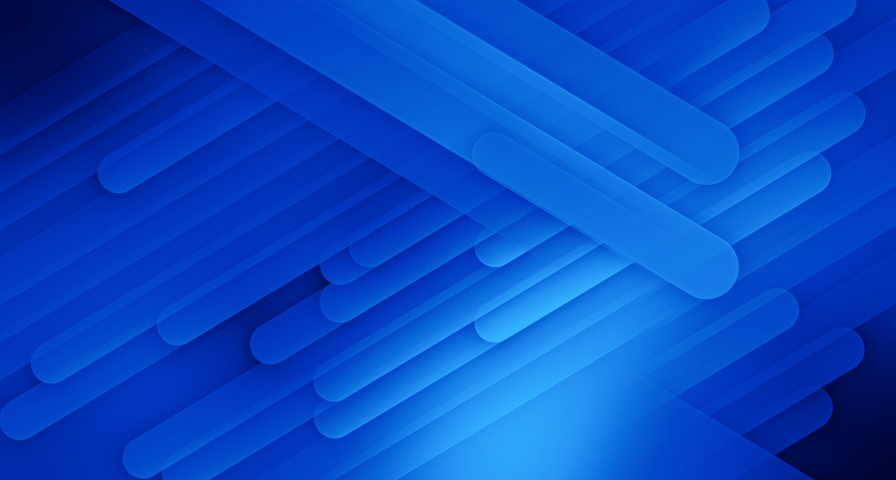
A WebGL 2 fragment shader for this background:

```glsl
#version 300 es
precision highp float;
// Glossy blue chevron of overlapping rounded diagonal bars with soft glows.
uniform vec2 u_resolution;
out vec4 outColor;

const vec2 RISE = vec2(0.857, 0.515);   // direction of rising bars
const vec2 FALL = vec2(0.857, -0.515);  // direction of falling bars
const float SHADOW = 0.85;
const float SHADOW_SOFT = 0.024;
const float RIM = 0.6;
const float RIM_WIDTH = 0.004;
const float FADE_LENGTH = 0.42;
const float CROSS_SLOPE = 0.5;          // tone change across a bar
const float BAND_MAX = 5.4;
const float FAR = 9.0;
const float GRAIN = 0.006;

// Rising bars on the left: lane layout and rounded start positions
const int LEFT_LANES = 16;
const float LEFT_BASE = -0.384;
const float LEFT_STEP = 0.067;
const float LEFT_RADIUS = 0.043;
const float LEFT_START[LEFT_LANES] = float[](-1.0, -1.0, 0.667, 0.337, 0.282, 0.632,
    0.842, 0.103, 0.22, -1.0, -1.0, -1.0, 0.544, -1.0, -1.0, -1.0);
const float LEFT_INNER[LEFT_LANES] = float[](FAR, FAR, 1.056, 0.705, 1.137, 0.801,
    0.913, 0.486, FAR, FAR, FAR, FAR, FAR, FAR, FAR, FAR);

// Rising bars on the right: lane layout and rounded end positions
const int RIGHT_LANES = 12;
const float RIGHT_BASE = 0.028;
const float RIGHT_STEP = 0.07;
const float RIGHT_RADIUS = 0.046;
const float RIGHT_END[RIGHT_LANES] = float[](1.838, 2.006, 1.909, 2.4, 1.902, 1.777,
    2.4, 2.4, 1.572, 2.4, 1.647, 1.528);

// Falling bands: offset, radius, start, end; tone, tone slope, opacity; fade in, fade out
const int BANDS = 6;
const vec4 BAND_SHAPE[BANDS] = vec4[](vec4(0.676, 0.2, -FAR, FAR),
    vec4(1.025, 0.05, -FAR, FAR), vec4(1.345, 0.068, -FAR, 0.913),
    vec4(1.24, 0.065, -FAR, FAR), vec4(1.14, 0.067, -FAR, 1.036),
    vec4(1.113, 0.046, 0.536, FAR));
const vec3 BAND_TONE[BANDS] = vec3[](vec3(11.9, -6.8, 0.8), vec3(2.7, 2.2, 0.75),
    vec3(4.0, 1.0, 0.9), vec3(4.5, 2.2, 0.9), vec3(3.6, 3.2, 0.9), vec3(4.0, 1.2, 0.75));
const vec2 BAND_FADE[BANDS] = vec2[](vec2(0.97, FAR), vec2(-0.6, 0.9), vec2(-0.3, FAR),
    vec2(-0.3, 1.02), vec2(-0.3, FAR), vec2(0.3, 1.05));

// Tone ramp from deep navy to bright azure
const int SHADES = 8;
const vec3 RAMP[SHADES] = vec3[](vec3(0.0, 0.02, 0.2), vec3(0.0, 0.07, 0.41),
    vec3(0.0, 0.15, 0.63), vec3(0.01, 0.21, 0.75), vec3(0.01, 0.29, 0.79),
    vec3(0.04, 0.42, 0.86), vec3(0.14, 0.57, 0.95), vec3(0.2, 0.7, 1.0));

float hash(vec2 p) {
    return fract(sin(dot(p, vec2(127.1, 311.7))) * 43758.5453);
}

float glow(vec2 p, vec2 center, float radius) {
    vec2 d = (p - center) / radius;
    return exp(-dot(d, d));
}

// Large-scale light, measured in ramp steps
float lightField(vec2 p) {
    float tone = 3.2;
    tone += 3.0 * glow(p, vec2(1.04, 0.03), 0.30);
    tone += 2.2 * glow(p, vec2(1.28, 0.38), 0.32);
    tone += 1.3 * glow(p, vec2(1.60, 0.62), 0.28);
    tone += 0.5 * glow(p, vec2(0.22, 0.40), 0.30);
    tone -= 2.9 * glow(p, vec2(0.0, 1.0), 0.42);
    tone -= 3.2 * glow(p, vec2(1.87, 0.0), 0.40);
    tone -= 1.2 * glow(p, vec2(0.55, 0.30), 0.17);
    tone -= 1.1 * glow(p, vec2(0.82, 0.55), 0.17);
    tone -= 0.9 * glow(p, vec2(0.05, 0.0), 0.25);
    tone -= 0.8 * glow(p, vec2(1.87, 0.85), 0.20);
    return tone;
}

// Distance to a bar with rounded ends; q is along and across the bar
float barDistance(vec2 q, float start, float end, float radius) {
    return length(vec2(q.x - clamp(q.x, start, end), q.y)) - radius;
}

// Lay a lit body and its cast shadow over the tone below
float layer(float tone, float d, float body, float opacity) {
    float aa = 0.8 / u_resolution.y;
    float inside = 1.0 - smoothstep(-aa, aa, d);
    float shade = SHADOW * exp(-max(d, 0.0) / SHADOW_SOFT);
    float rim = RIM * exp(-abs(d) / RIM_WIDTH);
    return mix(tone, mix(tone - shade, body + rim, inside), opacity);
}

float leftBar(float tone, vec2 q, float start, float light, float reach) {
    float fade = exp(-max(q.x - start, 0.0) / FADE_LENGTH);
    float body = light + 0.25 + 0.8 * fade - CROSS_SLOPE * q.y / LEFT_RADIUS;
    float d = barDistance(q, start, FAR, LEFT_RADIUS);
    return layer(tone, d, body, reach * (0.4 + 0.5 * fade));
}

void main() {
    vec2 p = gl_FragCoord.xy / u_resolution.y;
    p.x += 0.5 * (1.873 - u_resolution.x / u_resolution.y);
    vec2 rise = vec2(dot(p, RISE), dot(p, vec2(-RISE.y, RISE.x)));
    vec2 fall = vec2(dot(p, FALL), dot(p, vec2(-FALL.y, FALL.x)));
    float light = lightField(p);
    float tone = light;

    // Rising bars, lowest first
    float leftReach = 1.0 - smoothstep(1.2, 1.5, p.x);
    for (int i = 0; i < LEFT_LANES; i++) {
        vec2 q = rise - vec2(0.0, LEFT_BASE + LEFT_STEP * float(i));
        tone = leftBar(tone, q, LEFT_START[i], light, leftReach);
        tone = leftBar(tone, q, LEFT_INNER[i], light, leftReach);
    }
    float rightReach = smoothstep(1.28, 1.55, p.x);
    for (int i = RIGHT_LANES - 1; i >= 0; i--) {
        vec2 q = rise - vec2(0.0, RIGHT_BASE - RIGHT_STEP * float(i));
        float fade = exp(-max(RIGHT_END[i] - q.x, 0.0) / FADE_LENGTH);
        float body = light + 0.1 + 0.7 * fade - CROSS_SLOPE * q.y / RIGHT_RADIUS;
        float d = barDistance(q, -FAR, RIGHT_END[i], RIGHT_RADIUS);
        tone = layer(tone, d, body, rightReach * (0.4 + 0.45 * fade));
    }

    // Falling bands cross over the rising bars
    for (int i = 0; i < BANDS; i++) {
        vec4 b = BAND_SHAPE[i];
        vec2 fade = BAND_FADE[i];
        vec2 q = fall - vec2(0.0, b.x);
        float body = BAND_TONE[i].x + BAND_TONE[i].y * q.x - 0.2 * q.y / b.y;
        float reach = smoothstep(fade.x, fade.x + 0.25, q.x)
            * (1.0 - smoothstep(fade.y - 0.4, fade.y, q.x));
        float d = barDistance(q, b.z, b.w, b.y);
        tone = layer(tone, d, min(body, BAND_MAX), BAND_TONE[i].z * reach);
    }

    // Tone to colour
    vec3 color = RAMP[0];
    for (int i = 1; i < SHADES; i++)
        color = mix(color, RAMP[i], clamp(tone - float(i - 1), 0.0, 1.0));
    color += GRAIN * (hash(floor(p * 274.0)) - 0.5);
    outColor = vec4(color, 1.0);
}
```
